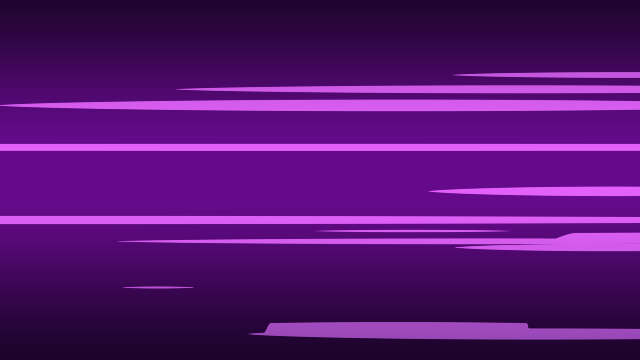
Reproduce this background procedurally as a WebGL 2 fragment shader.

```glsl
#version 300 es
precision highp float;
// Glowing violet speed streaks sweeping across a dark purple gradient.

#define GLOW_CENTER 0.52
#define GLOW_REACH 0.52
#define TAPER 0.65
#define STREAK_COUNT 11
#define EDGE_COLOR vec3(0.11, 0.015, 0.165)
#define CORE_COLOR vec3(0.40, 0.04, 0.55)
#define STREAK_DIM vec3(0.51, 0.25, 0.64)
#define STREAK_BRIGHT vec3(0.89, 0.38, 0.98)

uniform vec2 u_resolution;
out vec4 fragColor;

// Each streak: start x, end x, center y, half thickness (canvas fractions).
const vec4 STREAKS[STREAK_COUNT] = vec4[](
    vec4(0.706, 1.25, 0.7917, 0.0080),
    vec4(0.275, 1.35, 0.7519, 0.0111),
    vec4(-0.003, 1.25, 0.7072, 0.0162),
    vec4(-3.0, 4.0, 0.5907, 0.0098),
    vec4(0.670, 1.25, 0.4685, 0.0132),
    vec4(-1.5, 1.6, 0.3889, 0.0115),
    vec4(0.492, 0.798, 0.3583, 0.0033),
    vec4(0.185, 1.30, 0.3296, 0.0081),
    vec4(0.712, 1.20, 0.3125, 0.0104),
    vec4(0.193, 0.302, 0.2014, 0.0028),
    vec4(0.387, 1.30, 0.0722, 0.0155));

// Parabola over a span: 0 at both ends, 1 in the middle.
float arch(float x, float x0, float x1) {
    float t = clamp((x - x0) / (x1 - x0), 0.0, 1.0);
    return 4.0 * t * (1.0 - t);
}

// Signed distance to a horizontal sliver with pointed ends.
float streakDistance(vec2 p, vec4 s) {
    float halfWidth = s.w * pow(arch(p.x, s.x, s.y), TAPER);
    return max(abs(p.y - s.z) - halfWidth, max(s.x - p.x, p.x - s.y));
}

// Signed distance to a flat, slightly domed ledge with sloping sides.
float ledgeDistance(vec2 p, vec2 span, vec2 slope, float base, float height) {
    float rise = smoothstep(span.x, span.x + slope.x, p.x)
               * (1.0 - smoothstep(span.y - slope.y, span.y, p.x));
    float top = base + height * rise * (0.9 + 0.1 * arch(p.x, span.x, span.y));
    float sides = max(span.x - p.x, p.x - span.y);
    return max(max(base - p.y, p.y - top), sides);
}

void main() {
    vec2 p = gl_FragCoord.xy / u_resolution;
    float pixel = 1.0 / u_resolution.y;

    // Background gradient, brightest along the middle
    float offset = abs(p.y - GLOW_CENTER) / GLOW_REACH;
    float glow = 1.0 - smoothstep(0.05, 1.06, offset);
    vec3 color = mix(EDGE_COLOR, CORE_COLOR, glow);

    // Union of all streaks and the two ledges
    float d = 1.0;
    for (int i = 0; i < STREAK_COUNT; i++) {
        d = min(d, streakDistance(p, STREAKS[i]));
    }
    d = min(d, ledgeDistance(p, vec2(0.85, 1.5), vec2(0.05, 0.1), 0.331, 0.0235));
    d = min(d, ledgeDistance(p, vec2(0.411, 0.829), vec2(0.012, 0.006), 0.074, 0.0315));

    // Streaks share the light of the background
    vec3 streakColor = mix(STREAK_DIM, STREAK_BRIGHT, pow(glow, 0.6));
    float coverage = 1.0 - smoothstep(-0.6 * pixel, 0.6 * pixel, d);
    fragColor = vec4(mix(color, streakColor, coverage), 1.0);
}
```
